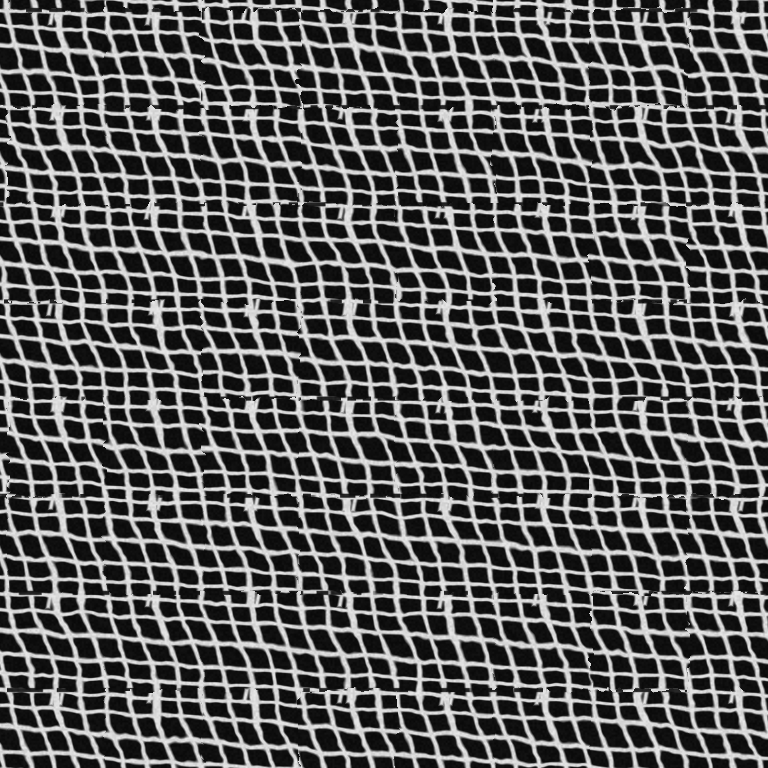
Reproduce this texture procedurally as a Shadertoy shader.

```glsl
// Pale slanted open-weave netting over black, pieced from uneven square patches.

float hash(vec2 p) {
    vec3 q = fract(p.xyx * vec3(0.1031, 0.1030, 0.0973));
    q += dot(q, q.yzx + 33.33);
    return fract((q.x + q.y) * q.z);
}

float noise(vec2 p) {
    vec2 cell = floor(p), f = fract(p);
    f = f * f * (3.0 - 2.0 * f);
    return mix(mix(hash(cell), hash(cell + vec2(1, 0)), f.x),
               mix(hash(cell + vec2(0, 1)), hash(cell + vec2(1, 1)), f.x), f.y);
}

// Smooth minimum: rounds the corners where threads cross
float smoothMin(float a, float b, float k) {
    float h = max(k - abs(a - b), 0.0) / k;
    return min(a, b) - h * h * k * 0.25;
}

void mainImage(out vec4 fragColor, in vec2 fragCoord) {
    vec2 uv = fragCoord / iResolution.y;

    // Patches, counted from the top left, with ragged seams
    vec2 p = (vec2(uv.x, 1.0 - uv.y) - vec2(0.0104, 0.013)) / 0.1265 + 20.0;
    vec2 ragged = vec2(noise(p * 19.0), noise(p * 17.0 + 40.0)) - 0.5;
    vec2 patchId = floor(p + 0.09 * ragged);
    vec2 q = p - patchId;
    float shift = hash(patchId + 7.0);
    float wear = hash(patchId + 31.0);

    // Four leaning uprights and five sloping crosswise threads per patch
    float wave = sin(6.2832 * q.y);
    vec2 weave = vec2(4.0 * q.x - q.y + 0.1 * wave,
                      5.0 * q.y - 0.3 * p.x + 0.19 * wave);
    weave += vec2(noise(p * 3.1), noise(p * 3.7 + 80.0)) * 0.22 - 0.11;
    weave += vec2(noise(p * 14.0 + 15.0), noise(p * 14.0 + 55.0)) * 0.1 - 0.05;
    weave += (vec2(shift, wear) - 0.5) * 0.3 * smoothstep(0.3, 0.8, hash(patchId));

    // Threads swell at the seams; one upright per patch is heavier
    float seam = min(abs(q.y), abs(1.0 - q.y));
    float seamBand = 1.0 - smoothstep(0.03, 0.16, seam);
    float heavy = (1.0 - step(0.5, abs(floor(weave.x + 0.5) - 2.0)))
                * (1.0 - smoothstep(0.35, 0.55, q.y));
    vec2 halfWidth = vec2(0.098 + 0.045 * heavy, 0.1) + 0.035 * seamBand * noise(p * 5.0);
    vec2 gap = abs(fract(weave + 0.5) - 0.5) - halfWidth;
    float dist = smoothMin(gap.x, gap.y, 0.1);

    // Frayed knot with two short spurs beside the heavy upright
    vec2 knot = q - vec2(0.5 + 0.06 * (shift - 0.5), 0.06);
    float spurs = max(abs(abs(knot.x + 0.2 * knot.y) - 0.045) - 0.02,
                      abs(knot.y) - 0.06 - 0.04 * wear) * 4.0;
    dist = smoothMin(dist, spurs, 0.08);

    // Edges, and dashed cuts along some seams
    float soft = max(0.065, 20.0 / iResolution.y);
    float thread = 1.0 - smoothstep(-soft, soft, dist);
    float cut = (1.0 - smoothstep(0.012, 0.03, seam)) * step(0.45, wear)
              * smoothstep(0.4, 0.55, noise(p * vec2(13.0, 5.0) + 90.0));
    thread *= 1.0 - 0.9 * cut;

    // Fibre grain
    float grain = noise(uv * 380.0) - 0.5;
    vec3 ground = vec3(0.055 + 0.04 * grain);
    vec3 cotton = vec3(0.86 + 0.1 * grain);
    fragColor = vec4(mix(ground, cotton, thread), 1.0);
}
```
